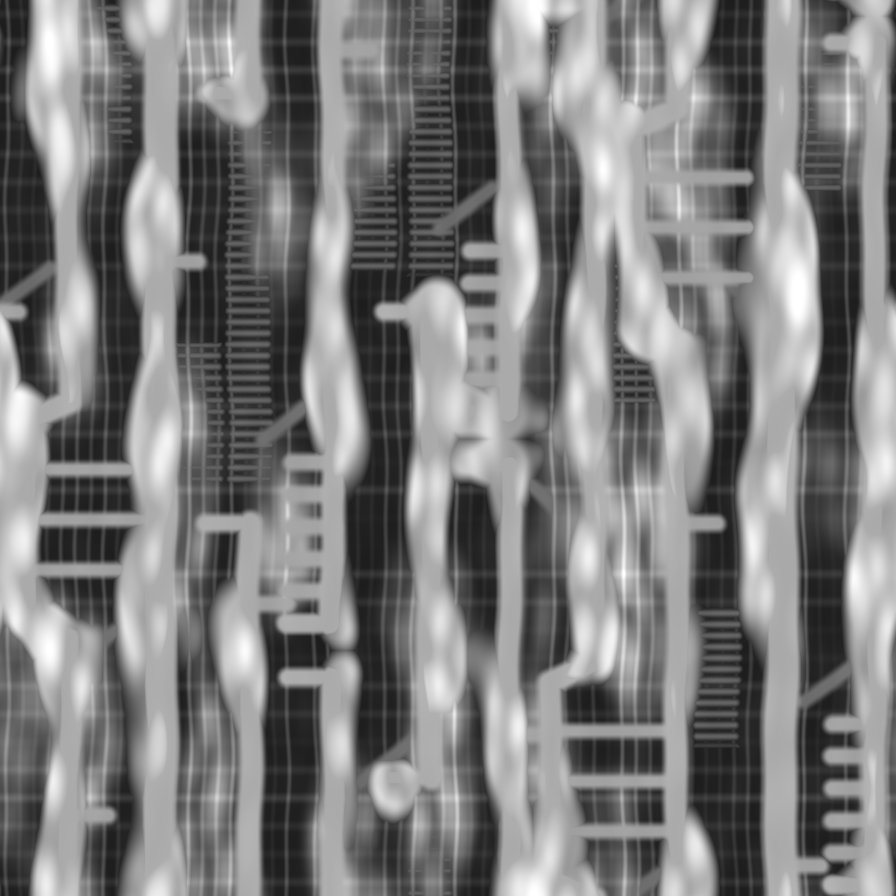
A Shadertoy shader for this texture map:

```glsl
// Grey height map of crusted vertical pipes, combs and rungs over a dark wire mesh.

const int   LANES = 10;
// Lane types: 0 trunk, 1 side jog with rungs, 2 short gap with comb, 3 long gap
const int   KIND[LANES] = int[LANES](1, 0, 3, 2, 3, 2, 1, 1, 0, 2);
const float TAU = 6.2831853;
const float BLUR = 0.005;          // softness of all hard parts
const float TRUNK_RADIUS = 0.019;
const float PIPE_RADIUS = 0.0135;
const float JOG = 0.047;           // sideways offset of a jog
const float RUNG_PITCH = 0.056;
const float TOOTH_PITCH = 0.036;
const float STRIPES = 80.0;        // fine ladder stripes per canvas
const vec2  MESH = vec2(64.0, 32.0);
const float SWELL = 0.06;          // how far crust grows off the pipes
const float FLOOR_TONE = 0.13;
const float BAR_TONE = 0.43;
const float PIPE_TONE = 0.68;

float hash(vec2 p) {
    vec3 q = fract(vec3(p.xyx) * 0.1031);
    q += dot(q, q.yzx + 33.33);
    return fract((q.x + q.y) * q.z);
}

// Tiling cellular noise made of soft, overlapping lumps
float lumps(vec2 uv, vec2 grid, float seed) {
    vec2 p = uv * grid, cell = floor(p);
    float empty = 1.0;
    for (int j = -1; j <= 1; j++)
    for (int i = -1; i <= 1; i++) {
        vec2 c = cell + vec2(i, j);
        vec2 id = mod(c, grid) + seed;
        vec2 site = c + vec2(hash(id), hash(id + 17.3));
        float falloff = 1.0 - smoothstep(0.0, 1.0, length(p - site));
        empty *= 1.0 - hash(id + 41.7) * falloff;
    }
    return 1.0 - empty;
}

float cover(float d) { return 1.0 - smoothstep(-BLUR, BLUR, d); }

// Distance to a round-ended bar
float bar(vec2 p, vec2 a, vec2 b, float radius) {
    vec2 ab = b - a;
    float t = clamp(dot(p - a, ab) / dot(ab, ab), 0.0, 1.0);
    return length(p - a - ab * t) - radius;
}

// Thin wires with a different strength for each
float wires(float x, float count, float seed) {
    float s = x * count;
    float line = 1.0 - smoothstep(0.0, 0.26, abs(fract(s) - 0.5));
    return line * hash(vec2(mod(floor(s), count), seed));
}

// Distance to a lane's main pipe; p is relative to its feature centre
float pipe(vec2 p, int kind) {
    vec2 m = vec2(p.x, abs(p.y));
    if (kind == 0) return abs(p.x) - TRUNK_RADIUS;
    if (kind == 1) {
        float side = bar(m, vec2(-JOG, -0.1), vec2(-JOG, 0.11), PIPE_RADIUS);
        float link = bar(m, vec2(-JOG, 0.11), vec2(0.0, 0.132), PIPE_RADIUS);
        return min(min(side, link), bar(m, vec2(0.0, 0.132), vec2(0.0, 0.6), PIPE_RADIUS));
    }
    float gap = kind == 2 ? 0.03 : 0.24;
    float hook = bar(m, vec2(-0.05, gap), vec2(0.0, gap), 0.01);
    return min(hook, bar(m, vec2(0.0, gap), vec2(0.0, 0.6), PIPE_RADIUS));
}

// Distance to the rungs or comb teeth attached to a pipe
float fittings(vec2 p, int kind) {
    if (kind == 1) {
        p.y -= RUNG_PITCH * clamp(round(p.y / RUNG_PITCH), -1.0, 1.0);
        return bar(p, vec2(-JOG, 0.0), vec2(0.08, 0.0), 0.008);
    }
    if (kind == 2) {
        p.y -= 0.03;
        p.y -= TOOTH_PITCH * clamp(round(p.y / TOOTH_PITCH), 0.0, 5.0);
        return bar(p, vec2(-0.047, 0.0), vec2(0.0), 0.0095);
    }
    return 1.0;
}

void mainImage(out vec4 fragColor, in vec2 fragCoord) {
    vec2 uv = fragCoord / iResolution.xy;
    uv.x += 0.0018 * sin(TAU * (3.0 * uv.y + uv.x)) + 0.001 * sin(TAU * (8.0 * uv.y + 2.0 * uv.x));

    float rough = lumps(uv, vec2(46.0, 18.0), 5.0);
    float lump = lumps(uv, vec2(18.0, 7.0), 70.0);
    float murk = smoothstep(0.28, 0.8, lumps(uv, vec2(13.0, 5.0), 130.0));

    // Wire mesh floor under vertical smudges
    float tone = FLOOR_TONE + 0.2 * wires(uv.x, MESH.x, 3.0) + 0.1 * wires(uv.y, MESH.y, 9.0);
    tone += murk * (0.2 + 0.42 * rough);

    // Gather the parts of all lanes, with a wrap at both sides
    float pipeDist = 1.0, fitDist = 1.0, barDist = 1.0, ladder = 0.0;
    for (int i = -1; i <= LANES; i++) {
        int lane = (i + LANES) % LANES;
        float id = float(lane);
        float pick = hash(vec2(id, 7.0));
        float x = (float(i) + 0.5 + 0.3 * hash(vec2(id, 2.0))) / float(LANES);
        vec2 p = vec2(uv.x - x, fract(uv.y - 0.42 - 0.618 * id + 0.5) - 0.5);
        int kind = KIND[lane];

        pipeDist = min(pipeDist, pipe(p, kind));
        fitDist = min(fitDist, fittings(p, kind));
        if (pick > 0.4) fitDist = min(fitDist, bar(p, vec2(0.0, -0.33), vec2(0.045, -0.33), 0.009));

        // Slanted bars and finely striped ladders lie below the pipes
        float tilt = pick > 0.5 ? 0.045 : -0.06;
        barDist = min(barDist, bar(p, vec2(-0.08, 0.28 - tilt), vec2(-0.02, 0.28), 0.008));
        float strip = kind == 3 ? max(abs(p.x) - 0.026, abs(p.y) - 0.2)
                                : max(abs(p.x - 0.045) - 0.026, 0.42 - abs(p.y));
        ladder = max(ladder, cover(strip));
    }
    float stripe = 0.5 + 0.5 * sin(TAU * STRIPES * uv.y);
    tone = max(tone, ladder * mix(0.15, 0.39, stripe));
    tone = mix(tone, max(tone, BAR_TONE), cover(barDist));
    tone = mix(tone, PIPE_TONE - 0.04, cover(fitDist));
    tone = mix(tone, PIPE_TONE, cover(pipeDist));

    // Blurred crust swelling out of the pipes, brightest on thick lumps
    float crust = 1.0 - smoothstep(-0.015, 0.015, pipeDist + 0.015 - SWELL * lump);
    tone = max(tone, crust * (0.46 + 0.34 * rough + 0.24 * lump));
    tone += 0.04 * (rough - 0.4);

    fragColor = vec4(vec3(clamp(tone, 0.0, 1.0)), 1.0);
}
```
